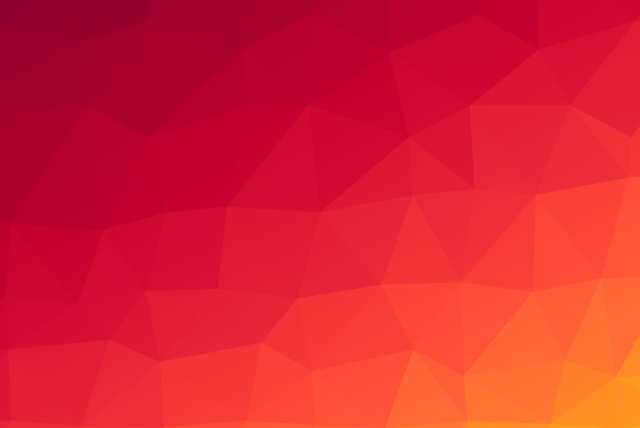
Give the GLSL for this background, as a WebGL 2 fragment shader.

```glsl
#version 300 es
precision highp float;
// Low-poly backdrop: a lattice bent by one sine wave per row and axis, each
// cell split along its shorter diagonal. Facets take their colour from a
// diagonal ramp running from dark crimson (top left) to orange (bottom right).

uniform vec2 u_resolution;
out vec4 outColor;

// Per row, top to bottom: x offset, x stretch, height, tilt
const vec4 TREND[8] = vec4[8](
  vec4(-0.03, 0.0, 1.15, 0.0), vec4(-0.051, 0.006, 0.922, 0.0),
  vec4(-0.059, 0.011, 0.729, 0.0), vec4(-0.023, 0.003, 0.467, 0.0137),
  vec4(-0.055, 0.0, 0.301, 0.005), vec4(0.0, 0.0, 0.195, -0.008),
  vec4(-0.021, 0.0, 0.008, 0.0), vec4(0.0, 0.0, -0.2, 0.0));

// Per row: amplitude, frequency and crest column of the sideways wave
const vec3 SWAY[8] = vec3[8](
  vec3(0.0), vec3(0.023, 2.5, 3.2), vec3(0.023, 3.14, 3.0), vec3(0.037, 1.57, 1.0),
  vec3(0.018, 1.05, 0.0), vec3(0.03, 3.14, 5.0), vec3(0.016, 1.57, 3.0), vec3(0.0));

// The same for the vertical wave
const vec3 HEAVE[8] = vec3[8](
  vec3(0.0), vec3(-0.045, 2.85, 5.0), vec3(-0.05, 2.09, 2.0), vec3(-0.018, 2.09, 1.0),
  vec3(-0.018, 2.09, 1.0), vec3(-0.03, 2.85, 4.0), vec3(0.01, 2.0, 0.0), vec3(0.0));

float wave(vec3 w, float column) {
  return w.x * cos(w.y * (column - w.z));
}

vec2 latticePoint(float column, int row) {
  vec4 trend = TREND[row];
  return vec2(0.049 + 0.178 * column + trend.x + trend.y * column + wave(SWAY[row], column),
              trend.z + trend.w * column + wave(HEAVE[row], column));
}

float cross2(vec2 a, vec2 b) {
  return a.x * b.y - a.y * b.x;
}

// Signed distance to the triangle's edges, negative inside
float triangleDistance(vec2 p, vec2 a, vec2 b, vec2 c) {
  float side = sign(cross2(b - a, c - a));
  return max(max(side * cross2(p - a, normalize(b - a)),
                 side * cross2(p - b, normalize(c - b))),
                 side * cross2(p - c, normalize(a - c)));
}

float rampPosition(vec2 p) {
  return 0.3 * p.x + 0.55 * (1.0 - p.y);
}

vec3 rampColor(float t) {
  float warm = max(t - 0.36, 0.0);
  return vec3(min(0.54 + 0.63 * t, 1.0),
              warm * (0.55 + 0.7 * warm),
              0.185 + 0.035 * smoothstep(0.3, 0.6, t) - 0.1 * smoothstep(0.8, 1.0, t));
}

// Adds one facet: colour in rgb, weighted by its coverage in a
void addFacet(inout vec4 sum, vec2 p, vec2 a, vec2 b, vec2 c) {
  float coverage = clamp(0.5 - triangleDistance(p, a, b, c) * u_resolution.y, 0.0, 1.0);
  vec2 center = (a + b + c) / 3.0;
  float shade = 0.016 * sin(dot(center, vec2(71.0, 113.0)));
  float t = mix(rampPosition(center), rampPosition(p), 0.3) + shade;
  sum += vec4(rampColor(t), 1.0) * coverage;
}

void main() {
  vec2 p = gl_FragCoord.xy / u_resolution * vec2(1.5, 1.0);
  float nearColumn = floor((p.x - 0.049) / 0.178);
  vec4 sum = vec4(rampColor(rampPosition(p)), 1.0) * 0.001;

  // Only the neighbouring columns can reach this point
  for (int row = 0; row < 7; row++) {
    for (int k = -1; k <= 1; k++) {
      float column = nearColumn + float(k);
      vec2 topLeft = latticePoint(column, row);
      vec2 topRight = latticePoint(column + 1.0, row);
      vec2 lowLeft = latticePoint(column, row + 1);
      vec2 lowRight = latticePoint(column + 1.0, row + 1);
      if (distance(topLeft, lowRight) < 0.96 * distance(topRight, lowLeft)) {
        addFacet(sum, p, topLeft, topRight, lowRight);
        addFacet(sum, p, topLeft, lowLeft, lowRight);
      } else {
        addFacet(sum, p, topRight, topLeft, lowLeft);
        addFacet(sum, p, topRight, lowRight, lowLeft);
      }
    }
  }
  outColor = vec4(sum.rgb / sum.a, 1.0);
}
```
